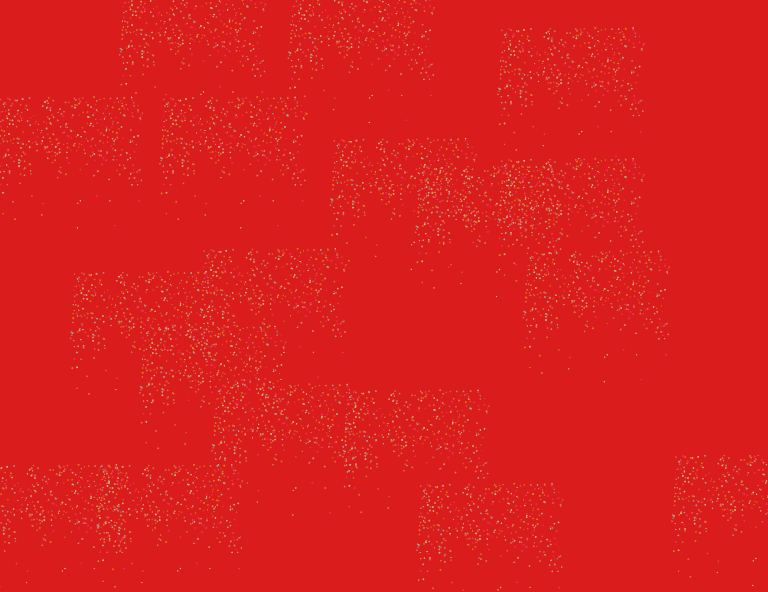
Give the GLSL for this background, as a Shadertoy shader.

```glsl
// Red field dusted with repeated, arch-bottomed patches of gold, orange and pink specks.

// Top-left corner of each patch, in thousandths of the canvas height, y down
const vec2 corners[18] = vec2[](
    vec2(203, -20), vec2(488, -14), vec2(842, 47), vec2(-5, 164), vec2(271, 164), vec2(559, 234),
    vec2(842, 268), vec2(703, 280), vec2(885, 424), vec2(339, 420), vec2(120, 459), vec2(237, 551),
    vec2(359, 649), vec2(580, 659), vec2(-31, 785), vec2(164, 785), vec2(705, 817), vec2(1136, 768));

vec3 hash3(vec2 p) {
    vec3 q = fract(p.xyx * vec3(0.1031, 0.1030, 0.0973));
    q += dot(q, q.yxz + 33.33);
    return fract((q.xxy + q.yzz) * q.zyx);
}

float gradientNoise(vec2 p) {
    vec2 i = floor(p), f = p - i;
    vec2 u = f * f * (3.0 - 2.0 * f);
    vec4 n;
    for (int k = 0; k < 4; k++) {
        vec2 corner = vec2(k & 1, k >> 1);
        float angle = 6.2832 * hash3(i + corner + 70.0).x;
        n[k] = dot(vec2(cos(angle), sin(angle)), f - corner);
    }
    return mix(mix(n.x, n.y, u.x), mix(n.z, n.w, u.x), u.y);
}

// Chance of a speck at q; the patch spans 0..1 in x, and y runs downward
float density(vec2 q) {
    float wobble = 0.03 * gradientNoise(vec2(q.y * 9.0, 3.5));
    float sides = step(abs(q.x - 0.5 + wobble), 0.495) * step(0.0, q.y);
    float across = 2.0 * q.x - 1.0;
    float depth = mix(0.52, 0.76, across * across) + 0.16 * gradientNoise(vec2(q.x * 11.0, 7.3));
    float body = 1.0 - smoothstep(depth - 0.25, depth + 0.04, q.y);
    float clumps = 0.85 + 0.9 * gradientNoise(q * vec2(13.0, 11.0));
    float stray = 0.025 * step(q.y, 0.97);
    return sides * (0.58 * body * clumps + stray);
}

vec3 speckColor(float pick) {
    vec3 gold = vec3(0.82, 0.73, 0.50);
    vec3 orange = vec3(0.87, 0.48, 0.11);
    vec3 pink = vec3(0.93, 0.21, 0.42);
    vec3 sage = vec3(0.62, 0.66, 0.56);
    return pick < 0.36 ? gold : pick < 0.64 ? orange : pick < 0.84 ? pink : sage;
}

void mainImage(out vec4 fragColor, in vec2 fragCoord) {
    float pixel = 1.0 / iResolution.y;
    vec2 p = fragCoord * pixel;
    p.y = 1.0 - p.y;
    vec3 color = vec3(0.855, 0.11, 0.11);

    for (int i = 0; i < 18; i++) {
        vec2 local = p - corners[i] * 0.001;
        if (local.x < -0.01 || local.x > 0.256 || local.y < -0.01 || local.y > 0.25) continue;

        // Turned, jittered grids overlap to hide their regular spacing
        for (int layer = 0; layer < 4; layer++) {
            float turn = 0.4 + 0.73 * float(layer);
            mat2 spin = mat2(cos(turn), sin(turn), -sin(turn), cos(turn));
            vec2 grid = spin * local / 0.012;
            vec2 cell = floor(grid);
            vec2 seed = cell + 50.0 + 91.0 * float(layer);
            vec3 rnd = hash3(seed);
            vec2 center = cell + 0.24 + 0.52 * rnd.xy;
            vec2 q = transpose(spin) * center * 0.012 / 0.246;
            if (rnd.z > density(q)) continue;

            vec3 look = hash3(seed + 417.0);
            float radius = mix(0.0011, 0.0017, look.x);
            float dist = length(grid - center) * 0.012;
            float cover = 1.0 - smoothstep(radius - 0.5 * pixel, radius + 0.5 * pixel, dist);
            color = mix(color, speckColor(look.y), cover * mix(0.45, 1.0, look.z));
        }
    }
    fragColor = vec4(color, 1.0);
}
```
